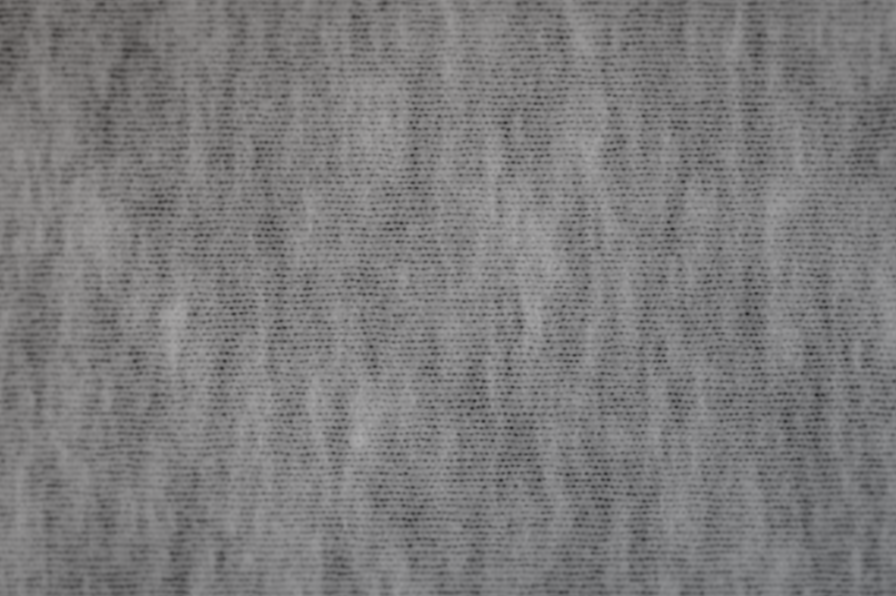
Reproduce this texture procedurally as a Shadertoy shader.

```glsl
// Heather grey jersey knit: fine stitch rows under soft vertical melange streaks.
#define BASE_GREY vec3(0.483, 0.480, 0.482)
#define STITCHES vec2(93.0, 90.0)
#define GAP_SIZE vec2(0.27, 0.19)
#define GAP_DEPTH 0.14
#define STREAK_DEPTH 0.105
#define BLOTCH_DEPTH 0.055
#define FIBRE_DEPTH 0.07
#define VIGNETTE 0.16
#define FLECK_SHARE 0.0015

float hash(vec2 p) {
    return fract(sin(dot(p, vec2(127.1, 311.7))) * 43758.5453);
}

// Smooth value noise centred on zero
float noise(vec2 p) {
    vec2 i = floor(p), f = fract(p);
    f = f * f * (3.0 - 2.0 * f);
    float low = mix(hash(i), hash(i + vec2(1, 0)), f.x);
    float high = mix(hash(i + vec2(0, 1)), hash(i + vec2(1, 1)), f.x);
    return mix(low, high, f.y) - 0.5;
}

// Long, narrow bands of lighter and darker yarn
float streaks(vec2 p) {
    p.x += 0.008 * noise(p * vec2(9.0, 14.0));
    float wide = noise(p * vec2(30.0, 6.5) + 17.0);
    float narrow = noise(p * vec2(62.0, 15.0) + 53.0);
    float thin = noise(p * vec2(110.0, 34.0) + 91.0);
    return wide + 0.9 * narrow + 0.55 * thin;
}

// Dark dashes between loops, staggered on alternate rows; blur widens them
float stitchGaps(vec2 p, float blur) {
    vec2 q = p * STITCHES;
    q += 0.35 * vec2(noise(p * 24.0), noise(p * 24.0 + 40.0));
    float row = floor(q.y);
    q.x += 0.5 * mod(row, 2.0);
    vec2 size = GAP_SIZE * (1.0 + 0.5 * blur);
    float gaps = 0.0;
    // Neighbouring cells keep the soft edges continuous
    for (int j = -1; j <= 1; j++) {
        float shift = (j == 0) ? 0.0 : 0.5 - mod(row, 2.0);
        vec2 cell = vec2(q.x + shift, q.y + float(j));
        for (int i = -1; i <= 1; i++) {
            vec2 id = floor(cell) + vec2(i, 0);
            vec2 d = vec2(cell.x - id.x - 0.5, q.y - row - 0.5 - float(j));
            id.y = row + float(j);
            d += 0.18 * (vec2(hash(id + 7.0), hash(id + 19.0)) - 0.5);
            d /= size;
            gaps += (0.45 + 1.1 * hash(id)) * exp(-0.5 * dot(d, d));
        }
    }
    float average = 6.2832 * size.x * size.y;
    return (gaps - average) * (1.0 - 0.35 * blur);
}

// Rare pale or straw-coloured lint specks
vec3 flecks(vec2 p) {
    vec2 q = p * 55.0, id = floor(q);
    float present = step(1.0 - FLECK_SHARE, hash(id + 211.0));
    float spot = 1.0 - smoothstep(0.08, 0.32, length(fract(q) - 0.5));
    vec3 tint = mix(vec3(0.14), vec3(0.16, 0.11, 0.0), step(0.6, hash(id + 83.0)));
    return present * spot * tint;
}

void mainImage(out vec4 fragColor, in vec2 fragCoord) {
    vec2 p = fragCoord / iResolution.y;
    vec2 centred = fragCoord / iResolution.xy - 0.5;

    // Focus falls off toward the edges, most of all on the left
    vec2 fromFocus = centred - vec2(0.08, 0.02);
    float blur = smoothstep(0.06, 0.35, dot(fromFocus, fromFocus));

    // Yarn shade
    float yarn = streaks(p);
    float shade = STREAK_DEPTH * yarn;
    shade += BLOTCH_DEPTH * noise(p * vec2(8.0, 4.5) + 5.0);
    shade += FIBRE_DEPTH * (1.0 - 0.5 * blur) * noise(p * vec2(190.0, 150.0));

    // Gaps read deeper in darker yarn
    float depth = GAP_DEPTH * clamp(1.0 - 0.7 * yarn, 0.5, 1.5);
    shade -= depth * stitchGaps(p, blur);

    // Light falloff and a faint warm-to-cool drift
    shade += VIGNETTE * (0.167 - dot(centred, centred));
    vec3 drift = vec3(-0.008, 0.0, 0.008) * (centred.x - centred.y);

    fragColor = vec4(clamp(BASE_GREY + shade + drift + flecks(p), 0.0, 1.0), 1.0);
}
```
